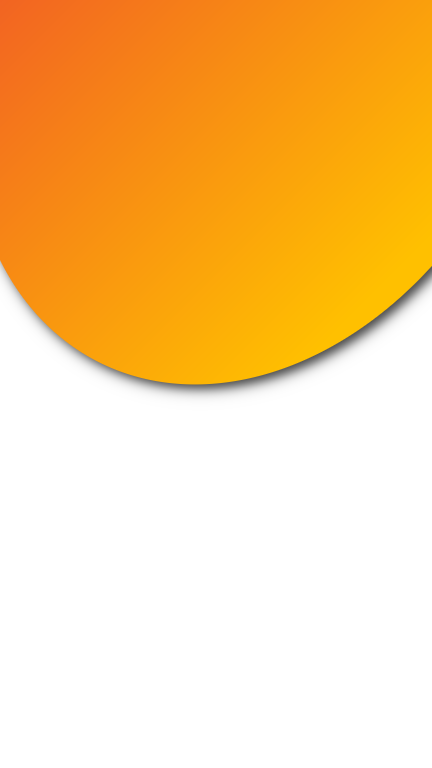
A Shadertoy shader for this background:

```glsl
// A large tilted ellipse with a diagonal orange-to-yellow gradient hangs from
// the top of a white page and casts a soft shadow to the lower right.
// Both come from one ellipse distance; lengths are in canvas widths.

#define CENTER vec2(0.604, 1.692)
#define RADII vec2(0.841, 0.631)
#define TILT 1.112
#define SHADOW_OFFSET vec2(0.0116, -0.0116)
#define SHADOW_BLUR 0.014
#define SHADOW_OPACITY 0.75
#define GRADIENT_LENGTH 1.55
#define ORANGE vec3(0.949, 0.392, 0.133)
#define YELLOW vec3(1.0, 0.753, 0.0)
#define PAPER vec3(1.0)

// Approximate signed distance to the tilted ellipse, negative inside
float ellipseDistance(vec2 p) {
    float c = cos(TILT), s = sin(TILT);
    vec2 d = p - CENTER;
    vec2 q = vec2(c * d.x + s * d.y, c * d.y - s * d.x);
    float k = length(q / RADII);
    return k * (k - 1.0) / max(length(q / (RADII * RADII)), 1e-4);
}

// Logistic approximation of a Gaussian-blurred edge
float blurredCoverage(float dist, float sigma) {
    return 1.0 / (1.0 + exp(clamp(1.702 * dist / sigma, -40.0, 40.0)));
}

void mainImage(out vec4 fragColor, in vec2 fragCoord) {
    vec2 p = fragCoord / iResolution.x;
    float pixel = 1.0 / iResolution.x;
    float top = iResolution.y / iResolution.x;

    // Page and drop shadow
    float shadow = blurredCoverage(ellipseDistance(p - SHADOW_OFFSET), SHADOW_BLUR);
    vec3 color = PAPER * (1.0 - SHADOW_OPACITY * shadow);

    // Gradient from the top left corner along the diagonal
    float t = clamp((p.x + top - p.y) / GRADIENT_LENGTH, 0.0, 1.0);
    vec3 fill = mix(ORANGE, YELLOW, t);

    // Ellipse with a smooth edge
    float coverage = clamp(0.5 - ellipseDistance(p) / pixel, 0.0, 1.0);
    fragColor = vec4(mix(color, fill, coverage), 1.0);
}
```
